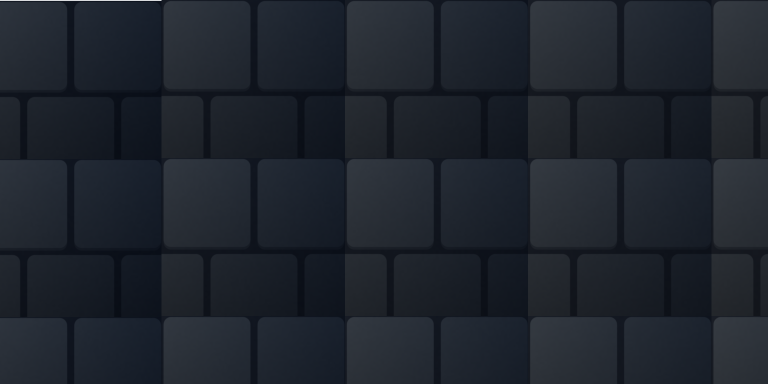
Give the GLSL for this pattern, as a WebGL 2 fragment shader.

```glsl
#version 300 es
precision highp float;
// Dark rounded stone blocks in running bond, drawn inside a tile that repeats.
// Each tile crops its second course and shades diagonally from pale to dark;
// blocks are rounded-box distances with a thin lip, and columns drift in tone.

uniform vec2 u_resolution;
out vec4 fragColor;

// Lengths are in units of 1/384 of the canvas height.
const float UNITS = 384.0;
const vec2 TILE = vec2(183.3, 158.0);
const float FIRST_SEAM = 161.5;
const vec2 BLOCK_PITCH = vec2(94.0, 95.0);
const vec2 BLOCK_CENTRE = vec2(45.5, 45.0);
const vec2 BLOCK_HALF = vec2(43.4, 44.0);
const float CORNER = 7.5;
const float LIP = 2.6;

const vec3 STONE_TOP_LEFT = vec3(0.203, 0.226, 0.257);
const vec3 STONE_TOP_RIGHT = vec3(0.102, 0.132, 0.178);
const vec3 STONE_LOW_LEFT = vec3(0.128, 0.143, 0.164);
const vec3 STONE_LOW_RIGHT = vec3(0.058, 0.078, 0.112);
const vec3 GROUT_LEFT = vec3(0.088, 0.106, 0.142);
const vec3 GROUT_RIGHT = vec3(0.052, 0.073, 0.113);
const vec3 TOP_SLIVER = vec3(0.85, 0.86, 0.87);

float hash(vec2 p) {
    p = fract(p * vec2(0.1031, 0.1137));
    p += dot(p, p.yx + 33.33);
    return fract((p.x + p.y) * p.x * 7.31);
}

float valueNoise(vec2 p) {
    vec2 cell = floor(p);
    vec2 f = fract(p);
    f = f * f * (3.0 - 2.0 * f);
    float low = mix(hash(cell), hash(cell + vec2(1.0, 0.0)), f.x);
    float high = mix(hash(cell + vec2(0.0, 1.0)), hash(cell + 1.0), f.x);
    return mix(low, high, f.y);
}

float roundedBox(vec2 p, vec2 halfSize, float radius) {
    vec2 q = abs(p) - halfSize + radius;
    return length(max(q, 0.0)) + min(max(q.x, q.y), 0.0) - radius;
}

float coverage(float dist, float softness) {
    return 1.0 - smoothstep(-softness, softness, dist);
}

// Position relative to the nearest block centre; odd courses shift by half.
vec2 blockSpace(vec2 local) {
    float course = floor(local.y / BLOCK_PITCH.y);
    vec2 p = local - BLOCK_CENTRE;
    p.x -= 0.5 * BLOCK_PITCH.x * mod(course, 2.0);
    p.x -= BLOCK_PITCH.x * floor(p.x / BLOCK_PITCH.x + 0.5);
    p.y -= BLOCK_PITCH.y * course;
    return p;
}

vec3 stoneColour(vec2 t) {
    vec3 top = mix(STONE_TOP_LEFT, STONE_TOP_RIGHT, t.x);
    vec3 low = mix(STONE_LOW_LEFT, STONE_LOW_RIGHT, t.x);
    return mix(top, low, t.y);
}

// p has its origin at the upper left, with y running down.
vec3 wall(vec2 p, float pixel) {
    float column = floor((p.x - FIRST_SEAM) / TILE.x);
    float leftColumn = 1.0 - step(FIRST_SEAM, p.x);
    vec2 shifted = p - vec2(FIRST_SEAM, leftColumn);
    vec2 t = fract(shifted / TILE);
    vec2 local = t * TILE;

    // Grout, then the lip, then the face
    vec2 b = blockSpace(local);
    float soft = max(0.6, 0.5 * pixel);
    float face = roundedBox(b, BLOCK_HALF, CORNER);
    float lip = roundedBox(b - vec2(0.0, LIP), BLOCK_HALF, CORNER);
    vec3 stone = stoneColour(t);
    vec3 grout = mix(GROUT_LEFT, GROUT_RIGHT, t.x) * (1.0 - 0.25 * t.y);
    vec3 colour = mix(grout, mix(grout, stone, 0.45), coverage(lip, soft));
    colour = mix(colour, stone, coverage(face, soft));

    // Faint grain and a warm drift from column to column
    colour += 0.005 * (valueNoise(p * 0.35) - 0.5);
    colour += (column - 1.0) * vec3(0.005, 0.004, 0.002);

    // Bare sliver above the lowered left column
    float sliver = leftColumn * (1.0 - step(0.9, p.y));
    return mix(colour, TOP_SLIVER, sliver);
}

void main() {
    float pixel = UNITS / u_resolution.y;
    vec3 sum = vec3(0.0);
    // Four samples per pixel smooth the tile seams
    for (int i = 0; i < 4; i++) {
        vec2 offset = vec2(i % 2, i / 2) * 0.5 - 0.25;
        vec2 p = (gl_FragCoord.xy + offset) * pixel;
        sum += wall(vec2(p.x, UNITS - p.y), pixel);
    }
    fragColor = vec4(sum * 0.25, 1.0);
}
```
